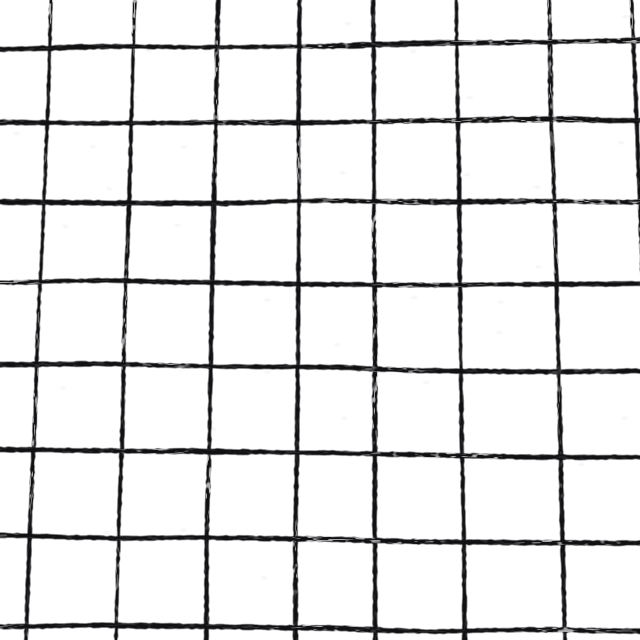
A three.js fragment shader for this pattern:

```glsl
#define COLUMNS 8
#define ROWS 8
#define COLUMN_HALF_WIDTH 0.0031
#define ROW_HALF_WIDTH 0.0039
#define EDGE 0.0018
#define ROUGHNESS 0.0016
#define WOBBLE 0.005
#define SPREAD 0.085
#define PAPER vec3(1.0)
#define INK vec3(0.065, 0.065, 0.075)
#define GLINT vec3(0.80, 0.80, 0.81)

varying vec2 vUv;

float hash(vec2 p) {
  return fract(sin(dot(p, vec2(127.1, 311.7))) * 43758.5453);
}

float noise(vec2 p) {
  vec2 i = floor(p);
  vec2 f = fract(p);
  f = f * f * (3.0 - 2.0 * f);
  return mix(mix(hash(i), hash(i + vec2(1.0, 0.0)), f.x),
             mix(hash(i + vec2(0.0, 1.0)), hash(i + vec2(1.0, 1.0)), f.x), f.y);
}

// Uneven column spacing, fanning out towards the bottom
float columnX(float index, float down) {
  float squeeze = 0.025 * exp(-2.0 * (index - 4.5) * (index - 4.5));
  float top = 0.081 + 0.1295 * index - squeeze;
  float bend = 0.5 * WOBBLE * (noise(vec2(down * 6.0, index * 13.0 + 3.0)) - 0.5);
  return 0.56 + (top - 0.56) * (1.0 + SPREAD * down) + bend;
}

// Row spacing grows downwards; each row has its own tilt and sag
float rowY(float index, float across) {
  float left = 0.0752 + 0.1155 * index + 0.0019 * index * index;
  float tilt = 0.014 * sin(0.5 * (index - 2.0)) * across;
  float sag = 0.008 * across * (1.0 - across);
  float bend = WOBBLE * (noise(vec2(across * 6.0, index * 11.0 + 120.0)) - 0.5);
  return left + tilt + sag + bend;
}

// One wire with ragged edges and worn, shiny streaks
vec3 drawWire(vec3 base, float offset, float along, float halfWidth, float seed) {
  float side = step(0.0, offset) * 5.0;
  float swell = 0.82 + 0.36 * noise(vec2(along * 9.0, seed * 7.0));
  float ragged = noise(vec2(along * 150.0, seed * 19.0 + side)) - 0.5;
  float width = halfWidth * swell + ROUGHNESS * ragged;
  float cover = 1.0 - smoothstep(width - EDGE, width + EDGE, abs(offset));

  float worn = smoothstep(0.42, 0.8, noise(vec2(along * 8.0, seed * 23.0 + 40.0)));
  float streak = smoothstep(0.5, 0.9, noise(vec2(along * 120.0, offset * 480.0 + seed * 31.0)));
  vec3 metal = mix(INK, GLINT, streak * (0.12 + 0.7 * worn));
  return mix(base, metal, cover);
}

// Sparse, barely visible dust on the paper
float dust(vec2 p) {
  vec2 cell = floor(p * 16.0);
  vec2 center = 0.25 + 0.5 * vec2(hash(cell + 5.0), hash(cell + 9.0));
  float radius = length((fract(p * 16.0) - center) * vec2(1.0, 1.6));
  return step(0.87, hash(cell)) * (1.0 - smoothstep(0.02, 0.12, radius));
}

void main() {
  float across = vUv.x;
  float down = 1.0 - vUv.y;
  vec3 color = PAPER - 0.035 * dust(vUv);

  // Upright wires, each of slightly different thickness
  for (int i = 0; i < COLUMNS; i++) {
    float index = float(i);
    float halfWidth = COLUMN_HALF_WIDTH * (0.88 + 0.24 * hash(vec2(index, 2.0)));
    color = drawWire(color, across - columnX(index, down), down, halfWidth, index + 1.0);
  }

  // Level wires on top
  for (int j = 0; j < ROWS; j++) {
    float index = float(j);
    float halfWidth = ROW_HALF_WIDTH * (0.92 + 0.16 * hash(vec2(index, 7.0)));
    color = drawWire(color, down - rowY(index, across), across, halfWidth, index + 21.0);
  }

  gl_FragColor = vec4(color, 1.0);
}
```
